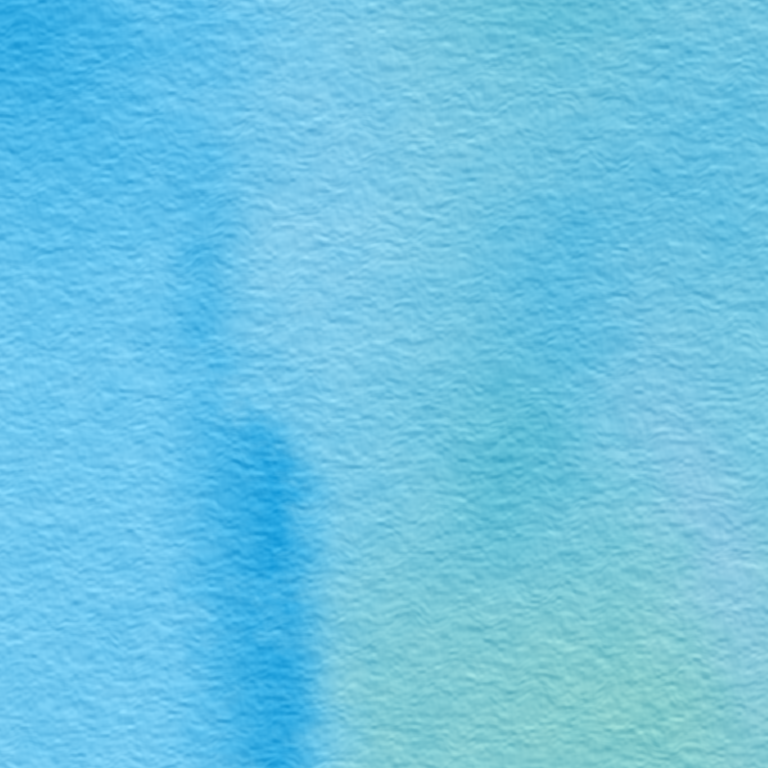
A WebGL 1 fragment shader for this texture:

```glsl
precision highp float;
// Watercolour wash on rough paper: soft blots of blue, teal and green pigment
// are mixed over a pale gradient, with edges bent by fractal noise.
// Fine stretched noise, lit from above, adds the sideways grain of the paper.

uniform vec2 u_resolution;

#define SKY vec3(0.44, 0.785, 0.94)
#define AQUA vec3(0.475, 0.785, 0.885)
#define GREEN vec3(0.525, 0.80, 0.775)
#define PALE vec3(0.52, 0.80, 0.925)
#define LILAC vec3(0.56, 0.785, 0.90)
#define DEEP vec3(0.10, 0.63, 0.875)
#define TEAL vec3(0.27, 0.70, 0.79)
#define GRAIN_SCALE vec2(50.0, 112.0)
#define GRAIN_DEPTH 0.20
#define BLEED 0.07
#define MOTTLE 0.09

float hash(vec2 p) {
  vec3 q = fract(vec3(p.xyx) * 0.1031);
  q += dot(q, q.yzx + 33.33);
  return fract((q.x + q.y) * q.z);
}

float noise(vec2 p) {
  vec2 cell = floor(p);
  vec2 f = fract(p);
  f = f * f * f * (f * (f * 6.0 - 15.0) + 10.0);
  float low = mix(hash(cell), hash(cell + vec2(1.0, 0.0)), f.x);
  float high = mix(hash(cell + vec2(0.0, 1.0)), hash(cell + 1.0), f.x);
  return mix(low, high, f.y);
}

// Fractal noise, roughly centred on zero
float fbm(vec2 p) {
  float sum = 0.0;
  float amp = 0.5;
  for (int i = 0; i < 5; i++) {
    sum += amp * (noise(p) - 0.5);
    p = mat2(0.8, 0.6, -0.6, 0.8) * p * 2.03 + 17.3;
    amp *= 0.5;
  }
  return sum;
}

// Soft elliptical spot of pigment
float blot(vec2 p, vec2 centre, vec2 radius) {
  vec2 q = (p - centre) / radius;
  return exp(-dot(q, q));
}

// Height of the paper: short wavy fibres with a finer, rounder pulp on top
float paperHeight(vec2 p) {
  p.y += 0.010 * (noise(p * 30.0) - 0.5);
  vec2 g = p * GRAIN_SCALE;
  return 0.42 * noise(g) + 0.36 * noise(g * vec2(1.9, 1.7) + 31.7)
       + 0.22 * noise(g * vec2(3.4, 1.8) + 73.1);
}

// Vertical brush stroke: firm right edge, ragged left edge, fading upwards
float stroke(vec2 p, float rough) {
  float right = mix(0.42, 0.29, smoothstep(0.34, 0.62, p.y));
  float left = mix(0.30, 0.26, smoothstep(0.10, 0.62, p.y));
  float body = smoothstep(left - 0.09, left + 0.07, p.x + 0.16 * rough)
             * (1.0 - smoothstep(right - 0.07, right + 0.025, p.x));
  float fade = 1.0 - smoothstep(0.30, 0.60, p.y + 0.2 * rough);
  float tail = 0.32 * blot(p, vec2(0.27, 0.63), vec2(0.045, 0.19));
  return clamp(body * fade * (0.78 - 0.8 * rough) + tail, 0.0, 1.0);
}

vec3 wash(vec2 uv) {
  float rough = fbm(uv * vec2(20.0, 30.0) + 5.0);
  vec2 bend = vec2(fbm(uv * 6.0 + 11.0), fbm(uv * 6.0 + 47.0));
  vec2 p = uv + BLEED * (bend + 0.5 * rough);

  // Broad gradients
  vec3 col = mix(SKY, AQUA, smoothstep(0.22, 0.62, p.x));
  float damp = smoothstep(0.36, 0.52, p.x) * (1.0 - smoothstep(0.0, 0.48, p.y));
  col = mix(col, GREEN, 0.55 * damp);
  col = mix(col, GREEN, 0.6 * blot(p, vec2(0.84, 0.06), vec2(0.20, 0.16)));
  col = mix(col, PALE, 0.8 * blot(p, vec2(0.41, 0.73), vec2(0.15, 0.25)));

  // Blue and teal blots
  col = mix(col, DEEP, 0.62 * blot(p, vec2(0.0, 1.0), vec2(0.17, 0.20)));
  col = mix(col, DEEP, 0.22 * blot(p, vec2(0.10, 0.83), vec2(0.20, 0.22)));
  col = mix(col, DEEP, 0.30 * blot(p, vec2(0.74, 0.62), vec2(0.13, 0.17)));
  col = mix(col, DEEP, 0.24 * blot(p, vec2(0.94, 0.78), vec2(0.14, 0.16)));
  col = mix(col, TEAL, 0.48 * blot(p, vec2(0.66, 0.39), vec2(0.10, 0.14)));
  col = mix(col, TEAL, 0.38 * blot(p, vec2(0.72, 0.98), vec2(0.13, 0.08)));

  // Pale lilac streak leaning down the right side
  float lean = p.x - mix(0.98, 0.85, smoothstep(0.05, 0.55, p.y));
  float streak = exp(-lean * lean / 0.005) * blot(p, vec2(0.92, 0.30), vec2(0.5, 0.26));
  col = mix(col, LILAC, 0.65 * streak);

  col = mix(col, DEEP, stroke(uv + 0.4 * BLEED * bend, rough));
  return col + MOTTLE * rough * vec3(1.0, 0.5, 0.25);
}

void main() {
  vec2 uv = gl_FragCoord.xy / u_resolution;
  vec3 col = wash(uv);

  // Paper relief with darker creases, strongest in red where pigment absorbs
  float relief = paperHeight(uv) - paperHeight(uv + vec2(0.0015, 0.0048));
  relief *= relief < 0.0 ? 1.1 : 0.95;
  float tooth = paperHeight(uv * 1.07 + 3.0) - 0.5;
  float light = GRAIN_DEPTH * (relief + 0.35 * tooth);
  col += light * vec3(1.0, 0.78, 0.58);

  gl_FragColor = vec4(clamp(col, 0.0, 1.0), 1.0);
}
```
